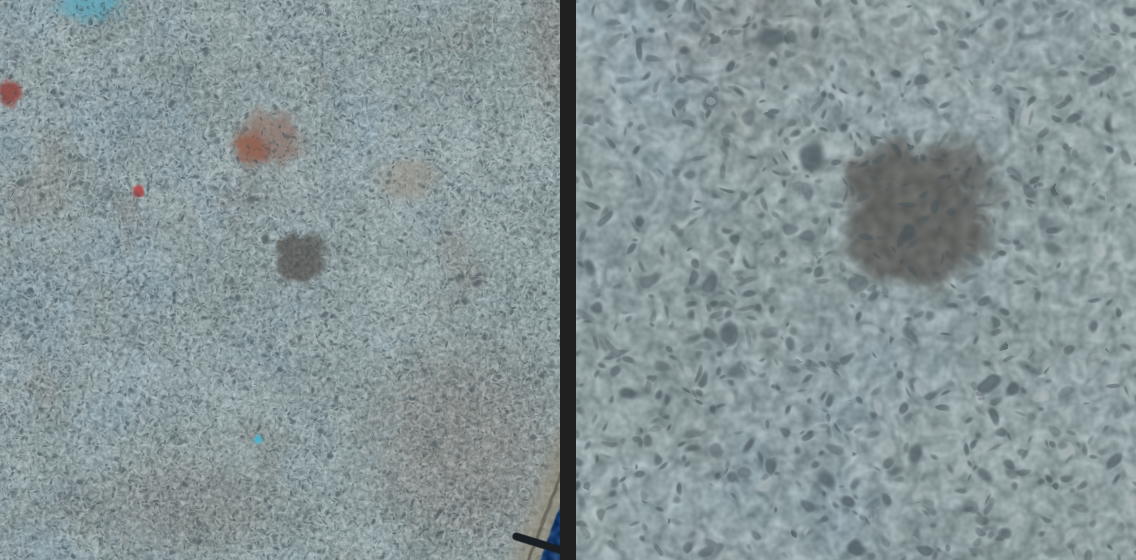
Left: the whole. Right: its middle third, enlarged.
Write a Shadertoy shader that draws this texture.

```glsl
vec2 hash2(vec2 p) {
    vec3 q = fract(p.xyx * vec3(0.1031, 0.1030, 0.0973));
    q += dot(q, q.yzx + 33.33);
    return fract((q.xx + q.yz) * q.zy);
}

// Gradient noise, roughly -0.7 to 0.7
float noise(vec2 p) {
    vec2 i = floor(p), f = p - i;
    vec2 u = f * f * f * (f * (f * 6.0 - 15.0) + 10.0);
    vec4 d;
    for (int k = 0; k < 4; k++) {
        vec2 corner = vec2(k & 1, k >> 1);
        float a = 6.2832 * hash2(i + corner + 57.0).x;
        d[k] = dot(vec2(cos(a), sin(a)), f - corner);
    }
    return mix(mix(d.x, d.y, u.x), mix(d.z, d.w, u.x), u.y);
}

float fbm(vec2 p) {
    float sum = 0.0, amp = 0.6;
    for (int k = 0; k < 4; k++) {
        sum += amp * noise(p);
        p = mat2(1.6, 1.2, -1.2, 1.6) * p + 7.3;
        amp *= 0.55;
    }
    return sum;
}

// Randomly turned oval grains, one per cell; density is the chance of a grain
float grains(vec2 uv, float cells, float density, float size, float seed) {
    vec2 p = uv * cells, base = floor(p);
    float cover = 0.0, soft = 0.1 + cells / iResolution.y;
    for (int y = -1; y <= 1; y++)
    for (int x = -1; x <= 1; x++) {
        vec2 cell = base + vec2(x, y);
        vec2 place = hash2(cell + seed), kind = hash2(cell + seed + 91.0);
        float a = 6.2832 * kind.x, r = size * mix(0.55, 1.2, kind.y * kind.y);
        vec2 d = mat2(cos(a), -sin(a), sin(a), cos(a)) * (p - cell - place);
        d.y *= mix(1.1, 2.2, place.x);
        float present = step(hash2(cell + seed + 203.0).x, density);
        float tone = mix(0.45, 1.0, hash2(cell + seed + 311.0).y);
        cover = max(cover, present * tone * (1.0 - smoothstep(r - soft, r + soft, length(d))));
    }
    return cover;
}

// Ragged stain mask
float stain(vec2 uv, vec2 centre, vec2 radius, float soft) {
    float d = length((uv - centre) / radius) + 0.55 * fbm(uv * 38.0);
    return 1.0 - smoothstep(1.0 - soft, 1.0 + soft, d);
}

float segment(vec2 p, vec2 a, vec2 b) {
    vec2 ab = b - a;
    return length(p - a - ab * clamp(dot(p - a, ab) / dot(ab, ab), 0.0, 1.0));
}

void mainImage(out vec4 fragColor, in vec2 fragCoord) {
    vec2 uv = fragCoord / iResolution.xy;
    float px = 1.0 / iResolution.y;
    vec2 warp = uv + 0.006 * vec2(noise(uv * 60.0), noise(uv * 60.0 + 31.0));

    // Blue-grey stone with broad mottling
    float broad = fbm(uv * 5.0 + 3.0), patches = fbm(uv * 14.0 + 20.0);
    vec3 col = vec3(0.565, 0.622, 0.63) + 0.06 * broad + 0.07 * patches;
    col += vec3(-0.02, 0.0, 0.025) * smoothstep(-0.3, 0.4, fbm(uv * 7.0 + 50.0) - 0.4 * uv.x);

    // Warm, worn areas
    float warm = smoothstep(0.08, 0.45, fbm(uv * 5.5 + 70.0)) * 0.55;
    warm = max(warm, 0.75 * stain(uv, vec2(0.83, 0.2), vec2(0.16, 0.17), 0.6));
    warm = max(warm, 0.6 * stain(uv, vec2(0.32, 0.1), vec2(0.17, 0.08), 0.6));
    warm = max(warm, 0.7 * stain(uv, vec2(1.0, 0.92), vec2(0.06, 0.11), 0.6));
    col = mix(col, vec3(0.525, 0.535, 0.525) + 0.06 * patches, warm);

    // Fine crust and pale flakes
    col += 0.11 * noise(warp * 85.0) + 0.13 * noise(warp * 160.0 + 11.0);
    col += 0.06 * noise(uv * 290.0 + 5.0);
    float paleArea = smoothstep(-0.25, 0.4, fbm(uv * 9.0 + 90.0));
    col = mix(col, vec3(0.70, 0.74, 0.75), 0.6 * grains(warp, 95.0, 0.1 + 0.25 * paleArea, 0.45, 17.0));

    // Coloured stains
    col = mix(col, vec3(0.36, 0.36, 0.35) + 0.09 * noise(uv * 130.0),
              0.85 * stain(uv, vec2(0.537, 0.54), vec2(0.045, 0.043), 0.25));
    col = mix(col, vec3(0.55, 0.45, 0.41), 0.7 * stain(uv, vec2(0.48, 0.752), vec2(0.055, 0.045), 0.4));
    col = mix(col, vec3(0.57, 0.36, 0.29), 0.75 * stain(uv, vec2(0.45, 0.735), vec2(0.028, 0.024), 0.5));
    col = mix(col, vec3(0.56, 0.26, 0.24), 0.85 * stain(uv, vec2(0.018, 0.835), vec2(0.02, 0.022), 0.4));
    col = mix(col, vec3(0.68, 0.28, 0.28), 0.9 * stain(uv, vec2(0.247, 0.659), vec2(0.01), 0.4));
    col = mix(col, vec3(0.60, 0.57, 0.52), 0.5 * stain(uv, vec2(0.73, 0.68), vec2(0.05, 0.035), 0.5));
    col = mix(col, vec3(0.36, 0.65, 0.73), 0.75 * stain(uv, vec2(0.16, 1.0), vec2(0.055, 0.035), 0.5));
    col = mix(col, vec3(0.30, 0.70, 0.80), 0.9 * stain(uv, vec2(0.461, 0.216), vec2(0.008), 0.4));

    // Dark mineral grains in three sizes, clustered
    float cluster = smoothstep(-0.35, 0.4, fbm(uv * 8.0 + 40.0) + 0.15 - 0.3 * uv.x);
    float dark = 0.75 * grains(warp, 130.0, 0.12 + 0.38 * cluster, 0.44, 3.0);
    dark = max(dark, 0.85 * grains(warp, 85.0, 0.08 + 0.22 * cluster, 0.42, 29.0));
    dark = max(dark, 0.9 * grains(warp, 38.0, 0.06, 0.27, 47.0));
    col = mix(col, vec3(0.27, 0.32, 0.345), 0.8 * dark);

    // Slab rim, blue ground and dark rod in the corner
    float rim = dot(uv - vec2(0.963, 0.0), normalize(vec2(0.10, -0.037))) + 0.003 * noise(uv * 50.0);
    col = mix(col, vec3(0.56, 0.54, 0.48) + 0.1 * noise(uv * 90.0), 0.75 * smoothstep(-0.07, -0.02, rim));
    col = mix(col, vec3(0.34, 0.33, 0.30), 0.7 * (1.0 - smoothstep(0.001, 0.003 + px, abs(rim + 0.017))));
    col = mix(col, vec3(0.09, 0.22, 0.40) + 0.15 * noise(uv * 75.0), smoothstep(-px, 0.002 + px, rim));
    float rod = segment(uv, vec2(0.922, 0.042), vec2(1.0, 0.018)) - 0.007;
    col = mix(col, vec3(0.10, 0.12, 0.14), 1.0 - smoothstep(-px, px, rod));

    fragColor = vec4(clamp(col, 0.0, 1.0), 1.0);
}
```
